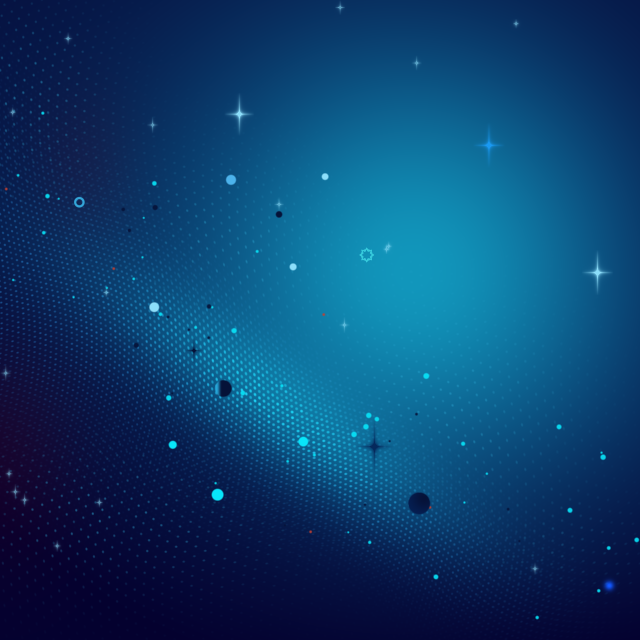
Give the GLSL for this background, as a Shadertoy shader.

```glsl
#define SKY_CENTER vec2(0.645, 0.575)
#define SKY_RADIUS 0.33
#define SKY_GAIN 0.47
#define BAND_GAIN 0.15
#define FINE_CELLS 118.0
#define COARSE_CELLS 62.0
#define SPECKS 64
#define SPARKLES 18
#define CYAN vec3(0.03, 0.90, 0.98)
#define PALE vec3(0.55, 0.87, 0.98)
#define NAVY vec3(0.02, 0.07, 0.22)
#define PIXEL (1.0 / min(iResolution.x, iResolution.y))

vec2 hash2(float n) {
    vec3 p = fract(vec3(n) * vec3(0.1031, 0.1030, 0.0973));
    p += dot(p, p.yzx + 33.33);
    return fract((p.xx + p.yz) * p.zy);
}

float blob(vec2 d, vec2 radius) {
    d /= radius;
    return exp(-dot(d, d));
}

float disc(vec2 d, float radius) {
    return 1.0 - smoothstep(-PIXEL, PIXEL, length(d) - radius);
}

float ring(vec2 d, float radius) {
    return 1.0 - smoothstep(0.0, 1.5 * PIXEL, abs(length(d) - radius) - 0.0006);
}

// Four tapered arms, the vertical pair longer
float sparkle(vec2 d, float size) {
    d = abs(d);
    float width = max(size * 0.05, 0.6 * PIXEL);
    vec2 reach = max(1.0 - d / (size * vec2(0.7, 1.0)), 0.0);
    vec2 arms = exp(-d.yx / width) * reach;
    return min(arms.x + arms.y + exp(-length(d) / (2.0 * width)), 1.0);
}

// Height of the diagonal band
float bandHeight(float x) {
    return 0.65 - 0.55 * x - 0.055 * sin(3.1416 * x * x);
}

// Staggered lattice of dots with uneven brightness
float lattice(vec2 p, float cells, float radius) {
    vec2 q = p * cells;
    q.x += 0.5 * mod(floor(q.y), 2.0);
    vec2 id = floor(q);
    float shine = 0.5 + 0.5 * hash2(id.x + 157.0 * id.y + 900.0).x;
    return shine * disc((fract(q) - 0.5) / cells, radius);
}

vec3 skyColor(vec2 uv, float side) {
    float level = 0.02 + 0.10 * smoothstep(0.0, 0.7, uv.y + 0.25 * uv.x);
    level += SKY_GAIN * blob(uv - SKY_CENTER, vec2(SKY_RADIUS));
    level -= 0.05 * smoothstep(0.35, 0.75, length(uv - 0.5));
    level *= mix(0.7, 1.0, smoothstep(-0.2, 0.0, side));
    level += BAND_GAIN * blob(vec2(uv.x - 0.43, side + 0.01), vec2(0.27, 0.09));
    level = max(level, 0.005);
    vec3 color = vec3(0.015 + 0.09 * level, level, 0.18 + 1.1 * level - 0.27 * level * level);
    color += vec3(0.07, -0.01, -0.03) * blob(uv - vec2(0.0, 0.30), vec2(0.12, 0.16));
    color += vec3(0.04, -0.02, -0.03) * blob(uv - vec2(0.13, 0.74), vec2(0.08, 0.12));
    return color;
}

void mainImage(out vec4 fragColor, in vec2 fragCoord) {
    vec2 uv = (fragCoord - 0.5 * iResolution.xy) * PIXEL + 0.5;
    float side = uv.y - bandHeight(uv.x);
    vec3 color = skyColor(uv, side);

    // Woven dots, dense along the band and loose around it
    vec2 weave = vec2(uv.x * 0.87 - uv.y * 0.48, side * 0.9);
    weave += 0.024 * vec2(sin(9.0 * uv.y + 4.0 * uv.x), sin(10.0 * uv.x - 7.0 * uv.y));
    float core = blob(vec2(uv.x - 0.43, side + 0.01), vec2(0.22, 0.09));
    float spread = mix(0.20, 0.09, smoothstep(0.0, 0.6, uv.x));
    float dense = blob(vec2(0.0, side + 0.06), vec2(1.0, spread)) * (1.0 - smoothstep(0.5, 1.0, uv.x));
    float loose = blob(uv - vec2(0.03, 0.80), vec2(0.12, 0.18))
        + 0.8 * blob(uv - vec2(0.32, 0.60), vec2(0.16, 0.13))
        + 0.7 * blob(uv - vec2(0.68, 0.36), vec2(0.18, 0.15))
        + 0.9 * blob(uv - vec2(0.18, 0.21), vec2(0.25, 0.12))
        + 0.4 * blob(uv - vec2(0.82, 0.14), vec2(0.18, 0.08));
    vec3 dotColor = mix(vec3(0.15, 0.50, 0.80), vec3(0.12, 0.88, 1.0), core);
    float fine = lattice(weave, FINE_CELLS, 0.0015 + 0.0007 * core);
    color = mix(color, dotColor, fine * min(0.6 * dense + 0.4 * core, 1.0));
    float coarse = lattice(weave, COARSE_CELLS, 0.0017);
    color = mix(color, vec3(0.18, 0.68, 0.85), 0.65 * coarse * min(loose, 1.0) * (1.0 - dense));

    // Specks strewn about the band
    for (int i = 0; i < SPECKS; i++) {
        vec2 place = hash2(float(i) + 3.0);
        vec2 trait = hash2(float(i) + 371.0);
        vec2 center = vec2(place.x, bandHeight(place.x) + 0.27 * (place.y + trait.x - 1.0) + 0.03);
        float radius = mix(0.0014, 0.0045, trait.y * trait.y);
        vec3 tint = i % 4 == 0 ? NAVY : CYAN;
        if (i % 13 == 5) { tint = vec3(0.75, 0.25, 0.20); radius = 0.002; }
        color = mix(color, tint, 0.9 * disc(uv - center, radius));
    }

    // Faint sparkles over the whole field
    for (int i = 0; i < SPARKLES; i++) {
        vec2 center = hash2(float(i) + 811.0);
        float size = mix(0.007, 0.014, hash2(float(i) + 57.0).x);
        color = mix(color, PALE, 0.6 * sparkle(uv - center, size));
    }

    // Bright and pale discs
    color = mix(color, vec3(0.30, 0.70, 0.92), disc(uv - vec2(0.361, 0.719), 0.0078));
    color = mix(color, PALE, disc(uv - vec2(0.241, 0.520), 0.0076));
    color = mix(color, PALE, disc(uv - vec2(0.508, 0.724), 0.0052));
    color = mix(color, PALE, disc(uv - vec2(0.458, 0.583), 0.0054));
    color = mix(color, CYAN, disc(uv - vec2(0.474, 0.310), 0.0075));
    color = mix(color, CYAN, disc(uv - vec2(0.340, 0.227), 0.0092));
    color = mix(color, CYAN, disc(uv - vec2(0.270, 0.305), 0.0062));

    // Dark disc, shaded planet and crescent planet
    color = mix(color, NAVY, disc(uv - vec2(0.436, 0.665), 0.0050));
    vec2 planet = uv - vec2(0.655, 0.2135);
    color = mix(color, NAVY + vec3(0.0, 0.05, 0.10) * smoothstep(0.0, 0.03, length(planet - 0.008)), disc(planet, 0.0170));
    vec2 moon = uv - vec2(0.349, 0.393);
    color = mix(color, mix(vec3(0.15, 0.65, 0.85), NAVY, smoothstep(-0.011, -0.002, moon.x)), disc(moon, 0.0130));

    // Ring and spiked ring
    color = mix(color, vec3(0.20, 0.65, 0.85), ring(uv - vec2(0.124, 0.684), 0.0065));
    vec2 cog = uv - vec2(0.573, 0.6016);
    float spikes = 0.0075 + 0.0022 * pow(abs(cos(4.0 * atan(cog.y, cog.x))), 6.0);
    color = mix(color, vec3(0.25, 0.85, 0.90), 0.8 * ring(cog, spikes));

    // Large stars, dark stars and the blue ember
    color = mix(color, PALE, sparkle(uv - vec2(0.374, 0.8216), 0.034));
    color = mix(color, PALE, sparkle(uv - vec2(0.9336, 0.574), 0.036));
    color = mix(color, vec3(0.10, 0.60, 0.95), sparkle(uv - vec2(0.764, 0.773), 0.036));
    color = mix(color, vec3(0.02, 0.16, 0.36), sparkle(uv - vec2(0.585, 0.302), 0.044));
    color = mix(color, NAVY, sparkle(uv - vec2(0.303, 0.452), 0.022));
    color += vec3(0.05, 0.30, 0.80) * blob(uv - vec2(0.952, 0.085), vec2(0.007));

    fragColor = vec4(clamp(color, 0.0, 1.0), 1.0);
}
```
